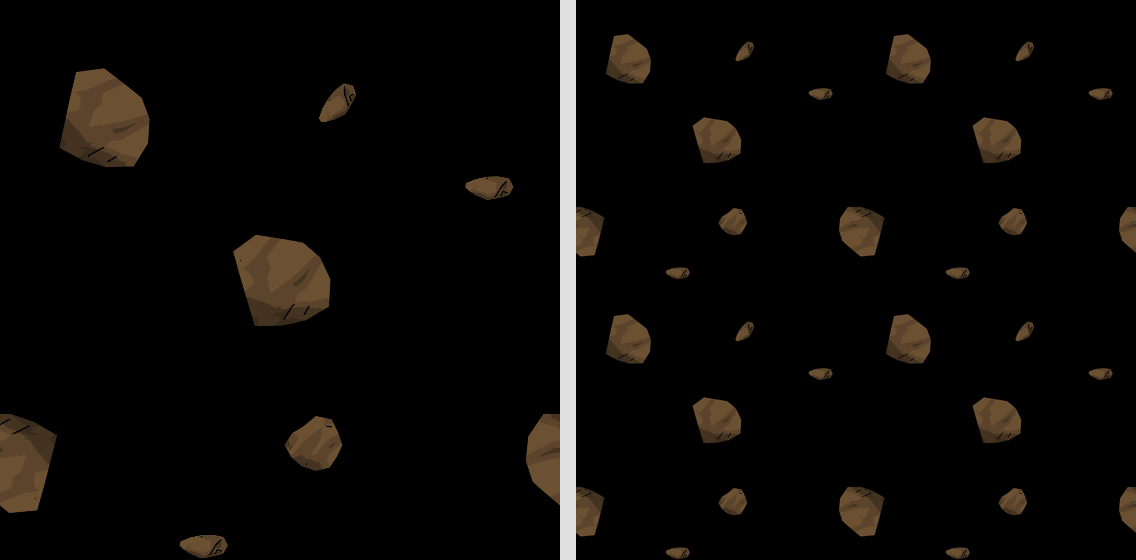
Left: one tile. Right: repeated 2 by 2.
A Shadertoy shader for this pattern:

```glsl
// Brown faceted boulders drifting on black, in three sizes, tiling on all sides.
// Each is a polygon with hashed corner radii; a triangulated linear noise gives
// its flat angular tones, and level lines of the same noise give its thin cracks.

#define BIG_RADIUS 0.094
#define MID_RADIUS 0.057
#define SMALL_RADIUS 0.045
#define CORNERS 12.0
#define CRACK_HALF_WIDTH 0.0012
#define CRACK_SHARE 0.46
#define LIGHT_LEVEL 0.46
#define DARK_LEVEL 0.18
#define RIM_SHADE 1.35

const float TAU = 6.2831853;
const vec3 LIGHT_BROWN = vec3(0.42, 0.315, 0.197);
const vec3 MID_BROWN = vec3(0.355, 0.267, 0.168);
const vec3 DARK_BROWN = vec3(0.270, 0.200, 0.130);
const vec3 DEEP_BROWN = vec3(0.225, 0.168, 0.108);

float hash(vec2 p) {
    vec3 q = fract(p.xyx * 0.1031);
    q += dot(q, q.yzx + 33.33);
    return fract((q.x + q.y) * q.z);
}

vec2 rotate(vec2 p, float angle) {
    float c = cos(angle), s = sin(angle);
    return vec2(c * p.x - s * p.y, s * p.x + c * p.y);
}

// Linear noise on triangles: height in x, its slope in yz.
vec3 facets(vec2 p) {
    vec2 cell = floor(p), f = p - cell;
    float low = hash(cell), high = hash(cell + 1.0);
    float side = hash(cell + (f.x > f.y ? vec2(1, 0) : vec2(0, 1)));
    vec2 slope = f.x > f.y ? vec2(side - low, high - side)
                           : vec2(high - side, side - low);
    return vec3(low + dot(f, slope), slope);
}

float cornerRadius(float index, float seed) {
    return mix(0.76, 1.07, hash(vec2(mod(index, CORNERS) + 3.0, seed)));
}

// Radius of a straight-sided polygon in the direction of p.
float outline(vec2 p, float seed) {
    float turn = (atan(p.y, p.x) / TAU + 0.5) * CORNERS;
    float index = floor(turn), f = turn - index, wedge = TAU / CORNERS;
    float r0 = cornerRadius(index, seed), r1 = cornerRadius(index + 1.0, seed);
    return r0 * r1 * sin(wedge)
         / (r0 * sin(f * wedge) + r1 * sin((1.0 - f) * wedge));
}

// Lays one rock over the colour; p is in units of its radius.
void drawRock(inout vec3 color, vec2 p, float radius, float squash, float seed) {
    float soft = 0.6 / (iResolution.y * radius);
    float taper = 1.0 + 0.7 * (1.0 - squash) * clamp(p.x, -1.0, 1.0);
    vec2 body = vec2(p.x, p.y / (squash * taper));
    float inset = outline(body, seed) - length(body);
    if (inset < -soft) return;

    // Slanted facets, darkening towards the underside
    vec2 grain = rotate(p, -0.45);
    vec2 shift = vec2(seed * 7.3, seed * 3.7) + 20.0;
    float shade = facets(grain * vec2(1.5, 3.0) + shift).x
                - RIM_SHADE * max(0.0, -body.y - 0.3);

    // Cracks follow a level line, broken up by a second noise
    vec2 crackScale = vec2(1.8, 2.7);
    vec3 seam = facets(grain * crackScale + shift + 31.0);
    float offLine = seam.x - 0.5;
    float gap = abs(offLine) / (length(seam.yz * crackScale) + 1e-4);
    float broken = facets(p * 2.3 + shift + 57.0).x;
    float keep = step(CRACK_SHARE, broken) * step(0.1, inset);
    float halfWidth = CRACK_HALF_WIDTH / radius;
    float crack = keep * (1.0 - smoothstep(halfWidth - soft, halfWidth + soft, gap));

    // Dark wedges beside the wider cracks
    shade -= 0.45 * step(0.6, broken) * step(0.1, inset)
           * step(-0.16, offLine) * step(offLine, 0.0);

    vec3 rock = mix(DEEP_BROWN, DARK_BROWN, smoothstep(-soft, soft, shade + 0.35));
    rock = mix(rock, MID_BROWN, smoothstep(-soft, soft, shade - DARK_LEVEL));
    rock = mix(rock, LIGHT_BROWN, smoothstep(-soft, soft, shade - LIGHT_LEVEL));
    rock *= 1.0 - crack;
    color = mix(color, rock, smoothstep(-soft, soft, inset));
}

// A curved, wrapping row of rocks; turn holds the terms of the angle in k.
void drawRow(inout vec3 color, vec2 uv, int count, vec2 middle, vec2 stride,
             vec2 bend, vec3 turn, float radius, float squash, float seed) {
    for (int n = 0; n < count; n++) {
        float k = float(n - count / 2);
        vec2 center = middle + stride * k + bend * k * k;
        vec2 p = fract(uv - center + 0.5) - 0.5;
        float angle = dot(turn, vec3(1.0, k, k * k));
        drawRock(color, rotate(p, -angle) / radius, radius, squash, seed);
    }
}

void mainImage(out vec4 fragColor, in vec2 fragCoord) {
    vec2 uv = fragCoord / iResolution.xy;
    vec3 color = vec3(0.0);
    drawRow(color, uv, 3, vec2(0.503, 0.501), vec2(0.415, -0.305),
            vec2(0.1, -0.02), vec3(0.0, 1.55, 1.05), BIG_RADIUS, 1.0, 5.0);
    drawRow(color, uv, 1, vec2(0.564, 0.205), vec2(0.0),
            vec2(0.0), vec3(0.0), MID_RADIUS, 0.92, 11.0);
    drawRow(color, uv, 3, vec2(0.599, 0.811), vec2(0.255, -0.18),
            vec2(0.015, 0.035), vec3(0.85, 0.0, -0.85), SMALL_RADIUS, 0.5, 17.0);
    fragColor = vec4(color, 1.0);
}
```
